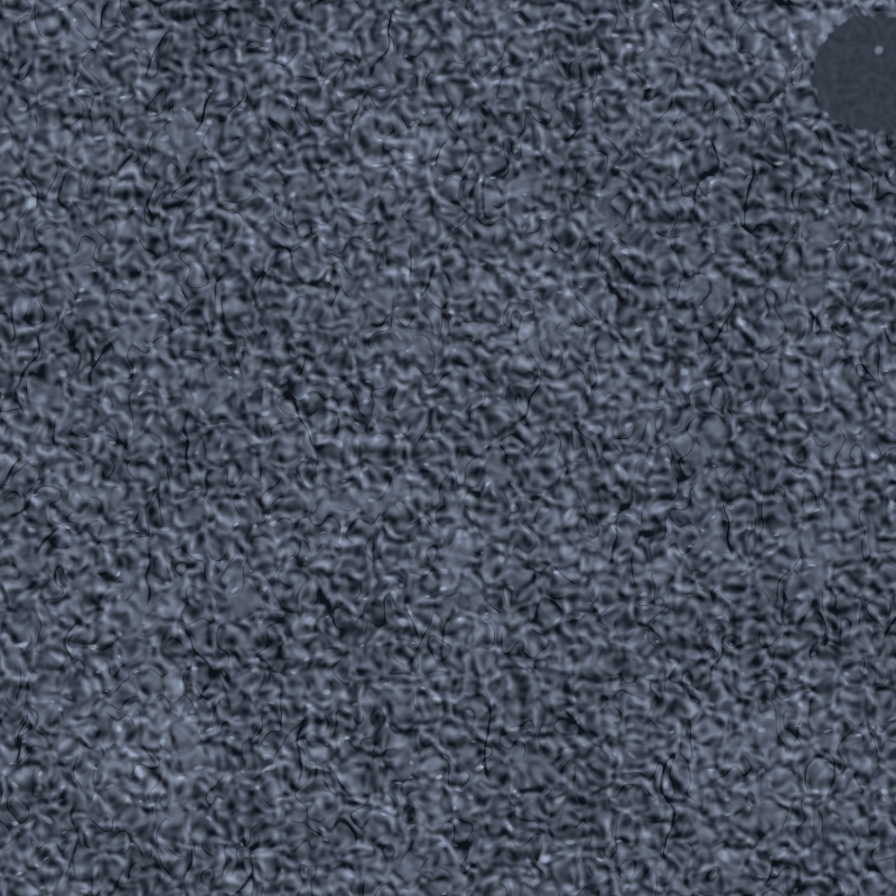
Give the GLSL for this texture, as a WebGL 1 fragment shader.

```glsl
precision highp float;
uniform vec2 u_resolution;

vec2 hash2(vec2 cell) {
  vec3 h = fract(cell.xyx * vec3(0.1031, 0.1030, 0.0973));
  h += dot(h, h.yzx + 33.33);
  return fract((h.xx + h.yz) * h.zy);
}

float cornerSlope(vec2 cell, vec2 offset) {
  float angle = 6.2832 * hash2(cell).x;
  return dot(vec2(cos(angle), sin(angle)), offset);
}

float gradientNoise(vec2 p) {
  vec2 i = floor(p), f = fract(p);
  vec2 u = f * f * f * (f * (f * 6.0 - 15.0) + 10.0);
  vec2 e = vec2(1.0, 0.0);
  return mix(
    mix(cornerSlope(i, f), cornerSlope(i + e, f - e), u.x),
    mix(cornerSlope(i + e.yx, f - e.yx), cornerSlope(i + 1.0, f - 1.0), u.x),
    u.y);
}

// Sparse tilted bright grains, one candidate per cell
float mineralSpecks(vec2 p, float share) {
  vec2 home = floor(p);
  float light = 0.0;
  for (int y = -1; y <= 1; y++) {
    for (int x = -1; x <= 1; x++) {
      vec2 cell = home + vec2(float(x), float(y));
      vec2 kind = hash2(cell + 71.0);
      vec2 d = p - cell - 0.15 - 0.7 * hash2(cell + 19.0);
      float tilt = 1.8 * kind.y - 1.4;
      float c = cos(tilt), s = sin(tilt);
      d = vec2(c * d.x + s * d.y, c * d.y - s * d.x);
      float size = mix(0.16, 0.36, hash2(cell + 43.0).x);
      float body = 1.0 - smoothstep(0.45, 1.15, length(d * vec2(1.0, 1.6)) / size);
      light = max(light, body * step(kind.x, share) * (0.45 + 0.55 * kind.y));
    }
  }
  return light;
}

// Thin dark seams along the zero line of the noise, broken up by a mask
float cracks(vec2 p, float width, float maskScale, float cutoff) {
  float seam = 1.0 - smoothstep(0.0, width, abs(gradientNoise(p)));
  return seam * smoothstep(cutoff, cutoff + 0.16, gradientNoise(p * maskScale + 37.0));
}

void main() {
  vec2 p = gl_FragCoord.xy / u_resolution.y;
  vec2 warp = vec2(gradientNoise(p * 38.0), gradientNoise(p * 38.0 + 51.0));
  vec2 q = p + 0.008 * warp;

  // Grain, with relief lit from above
  vec2 g = q * 80.0;
  float grain = gradientNoise(g);
  float relief = grain - gradientNoise(g + vec2(0.28, 0.48));
  float fine = gradientNoise(q * 132.0 + 9.0);
  float clumps = gradientNoise(q * 34.0 + 5.0);
  float drift = gradientNoise(p * 9.0 + 3.0) + 0.6 * gradientNoise(p * 3.5 + 8.0);
  float texture = 0.48 * grain + 0.5 * relief + 0.5 * fine + 0.32 * clumps;

  // Smoother pale flakes
  float flake = smoothstep(0.3, 0.42,
    gradientNoise(q * 17.0 + 13.0) + 0.22 * gradientNoise(q * 52.0));
  float tone = 0.43 + 0.2 * drift + texture * (1.0 - 0.5 * flake) + 0.16 * flake;

  // Small seams between grains, then fewer long steep cracks
  tone -= 0.3 * cracks(q * vec2(48.0, 36.0) + 21.0, 0.09, 0.6, 0.0);
  tone -= 0.45 * cracks(q * vec2(24.0, 13.0) + 4.0, 0.06, 0.8, 0.14);

  tone += 0.5 * mineralSpecks(q * 62.0, 0.2);
  tone += 0.6 * mineralSpecks(q * 34.0 + 6.0, 0.06);

  // Dark worn disc near the upper right corner
  vec2 d = p - vec2(0.974, 0.918);
  float edge = length(d) + 0.006 * gradientNoise(p * 45.0) + 0.003 * fine;
  float disc = 1.0 - smoothstep(0.064, 0.069, edge);
  float discTone = 0.2 + 0.13 * fine + 0.1 * grain;
  discTone += 0.7 * (1.0 - smoothstep(0.002, 0.007, length(d - vec2(0.007, 0.026))));
  tone = mix(tone, discTone, disc);

  vec3 slateShadow = vec3(0.14, 0.16, 0.20);
  vec3 slateLight = vec3(0.48, 0.52, 0.595);
  gl_FragColor = vec4(mix(slateShadow, slateLight, clamp(tone, -0.25, 1.45)), 1.0);
}
```
